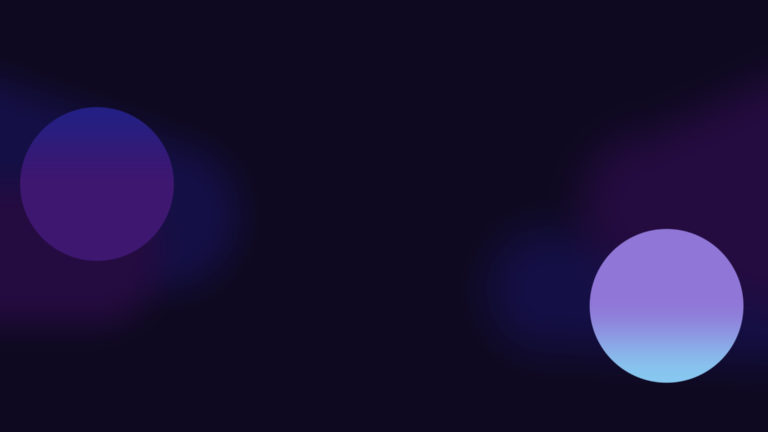
Write a WebGL 1 fragment shader that draws this background.

```glsl
precision highp float;
// Two gradient discs floating on a near-black violet field, each in front of
// soft blue and purple glows. Glows are blurred tapered capsules; all lengths
// are in units of the canvas height, with the origin at the lower left.

uniform vec2 u_resolution;

// Signed distance to a capsule whose radius runs from ra at a to rb at b
float taperedCapsule(vec2 p, vec2 a, vec2 b, float ra, float rb) {
  vec2 axis = b - a;
  float t = clamp(dot(p - a, axis) / dot(axis, axis), 0.0, 1.0);
  return length(p - a - t * axis) - mix(ra, rb, t);
}

// Coverage of a shape, fading over +-blur around its edge
float softFill(float dist, float blur) {
  return 1.0 - smoothstep(-blur, blur, dist);
}

void main() {
  vec2 p = gl_FragCoord.xy / u_resolution.y;
  float pixel = 1.0 / u_resolution.y;

  vec3 blueGlow = vec3(0.078, 0.060, 0.270);
  vec3 purpleGlow = vec3(0.142, 0.043, 0.250);
  vec3 color = vec3(0.056, 0.035, 0.127);

  // Left glows: blue slopes down to the right, purple lies below it
  float leftBlue = taperedCapsule(p, vec2(-0.046, 0.653), vec2(0.382, 0.502), 0.165, 0.165);
  float leftPurple = taperedCapsule(p, vec2(-0.046, 0.410), vec2(0.208, 0.410), 0.160, 0.160);
  color = mix(color, blueGlow, softFill(leftBlue, 0.075));
  color = mix(color, purpleGlow, softFill(leftPurple, 0.070));

  // Right glows: blue band below, purple widening towards the edge
  float rightBlue = taperedCapsule(p, vec2(1.273, 0.329), vec2(1.852, 0.306), 0.134, 0.144);
  float rightPurple = taperedCapsule(p, vec2(1.516, 0.525), vec2(1.852, 0.549), 0.162, 0.289);
  color = mix(color, blueGlow, softFill(rightBlue, 0.095));
  color = mix(color, purpleGlow, softFill(rightPurple, 0.095));

  // Left disc: indigo at the top, plum from the middle down
  vec3 darkDisc = mix(vec3(0.240, 0.090, 0.440), vec3(0.140, 0.122, 0.510),
                      smoothstep(0.570, 0.752, p.y));
  color = mix(color, darkDisc, softFill(length(p - vec2(0.2245, 0.574)) - 0.178, pixel));

  // Right disc: lavender above, sky blue at the bottom
  vec3 brightDisc = mix(vec3(0.530, 0.780, 0.940), vec3(0.565, 0.465, 0.845),
                        smoothstep(0.120, 0.310, p.y));
  color = mix(color, brightDisc, softFill(length(p - vec2(1.543, 0.292)) - 0.178, pixel));

  gl_FragColor = vec4(color, 1.0);
}
```
